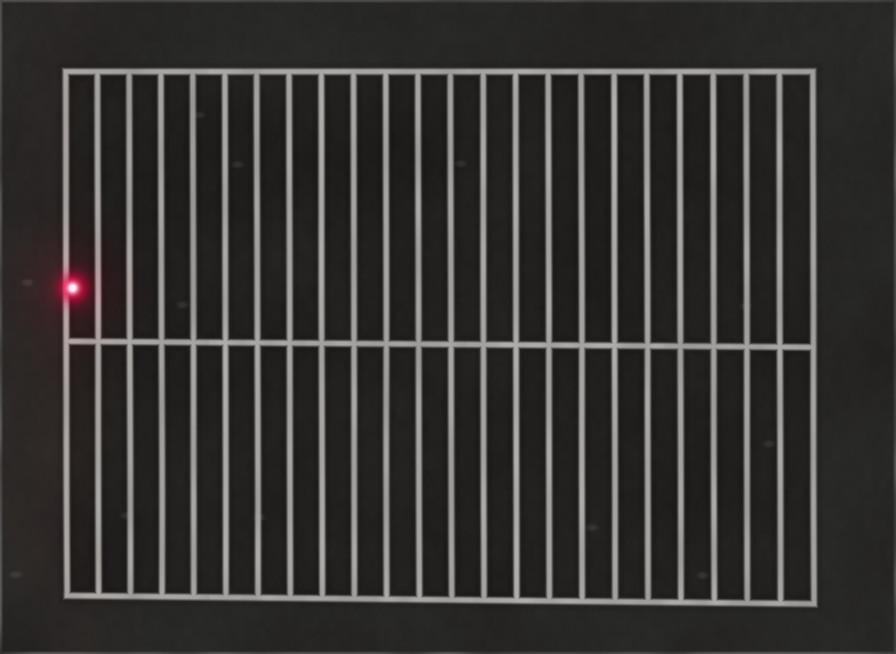
A WebGL 1 fragment shader for this pattern:

```glsl
precision highp float;
// A pale wire rack of 24 bars and three rails on a dark worn panel, with a red light spot.
uniform vec2 u_resolution;

// Lengths are fractions of the canvas width.
const float CELLS = 23.0;
const float RACK_LEFT = 0.0742;
const float RACK_WIDTH = 0.8335;
const float STRETCH = 0.027;      // cells widen slightly to the right
const float WIRE_CORE = 0.0011;
const float WIRE_EDGE = 0.0054;

float hash(vec2 p) {
  vec3 q = fract(vec3(p.xyx) * 0.1031);
  q += dot(q, q.yzx + 33.33);
  return fract((q.x + q.y) * q.z);
}

float noise(vec2 p) {
  vec2 i = floor(p);
  vec2 f = fract(p);
  f = f * f * (3.0 - 2.0 * f);
  float low = mix(hash(i), hash(i + vec2(1.0, 0.0)), f.x);
  float high = mix(hash(i + vec2(0.0, 1.0)), hash(i + vec2(1.0)), f.x);
  return mix(low, high, f.y);
}

float fbm(vec2 p) {
  float sum = 0.0;
  float amp = 0.5;
  for (int i = 0; i < 4; i++) {
    sum += amp * noise(p);
    p = p * 2.03 + 17.0;
    amp *= 0.5;
  }
  return sum;
}

// Nearest bar number, from the position u across the rack.
float barIndex(float u) {
  float s = u + STRETCH * u * (1.0 - u);
  return clamp(floor(s * CELLS + 0.5), 0.0, CELLS);
}

float barPosition(float index) {
  float s = index / CELLS;
  return s * (1.0 - STRETCH) + STRETCH * s * s;
}

float wireMask(float d, float pixel) {
  return 1.0 - smoothstep(WIRE_CORE, max(WIRE_EDGE, WIRE_CORE + pixel), d);
}

// Sparse faint dust, at most one speck per grid cell.
float dust(vec2 p, float scale) {
  vec2 cell = floor(p * scale);
  vec2 center = 0.2 + 0.6 * vec2(hash(cell + 3.1), hash(cell + 8.7));
  float d = length((fract(p * scale) - center) * vec2(0.6, 1.0));
  return step(0.94, hash(cell)) * (1.0 - smoothstep(0.02, 0.09, d));
}

vec3 panelColor(vec2 p, float inside) {
  float wear = fbm(p * 9.0) - 0.47;
  float grain = fbm(p * vec2(130.0, 90.0)) - 0.47;
  vec3 base = mix(vec3(0.150, 0.148, 0.142), vec3(0.128, 0.123, 0.116), inside);
  base += vec3(0.9, 1.05, 0.9) * wear * 0.045 + grain * 0.02;
  return base + 0.07 * dust(p, 16.0);
}

// Thin worn highlight along the border of the panel.
float rim(vec2 p, vec2 size) {
  vec2 gap = min(p, size - p);
  float line = 1.0 - smoothstep(0.0006, 0.004, min(gap.x, gap.y));
  return line * (0.35 + 0.65 * noise(p * 24.0));
}

vec3 addLight(vec3 color, vec2 q) {
  float d = length(q);
  float haze = exp(-d * d / 0.0025);
  float glow = exp(-d * d / 0.00023);
  float core = exp(-d * d / 0.00004);
  color += vec3(0.10, -0.01, 0.015) * haze;
  color = mix(color, vec3(0.90, 0.01, 0.25), min(glow * 1.1, 1.0));
  return mix(color, vec3(1.0, 0.93, 0.97), min(core * 1.25, 1.0));
}

void main() {
  float pixel = 1.0 / u_resolution.x;
  vec2 p = gl_FragCoord.xy * pixel;
  vec2 size = u_resolution * pixel;

  // Rack coordinates: the frame leans a little and its lower rails slope.
  float x = p.x - RACK_LEFT - 0.0022 * (0.35 - p.y);
  float u = x / RACK_WIDTH;
  float topY = 0.6500;
  float middleY = mix(0.3490, 0.3424, u);
  float bottomY = mix(0.0652, 0.0560, u);

  // Distance to the nearest bar and rail.
  float index = barIndex(u);
  float bend = 0.0007 * (noise(vec2(index * 7.3, p.y * 5.0)) - 0.5);
  float barD = abs(x - barPosition(index) * RACK_WIDTH + bend);
  barD = max(barD, max(p.y - topY, bottomY - p.y));
  float railD = min(abs(p.y - topY), min(abs(p.y - middleY), abs(p.y - bottomY)));
  railD = max(railD, max(-x, x - RACK_WIDTH));
  float wireD = min(barD, railD);

  // Panel with a soft shadow around the wires.
  float inside = step(0.0, x) * step(x, RACK_WIDTH) * step(bottomY, p.y) * step(p.y, topY);
  vec3 color = panelColor(p, inside);
  color -= 0.014 * exp(-pow((wireD - 0.0075) / 0.0025, 2.0));
  color += 0.20 * rim(p, size);

  // Wires with uneven brightness.
  float tone = 0.645 + 0.04 * (hash(vec2(index, 5.0)) - 0.5);
  tone += 0.07 * (noise(p * vec2(60.0, 18.0)) - 0.5);
  color = mix(color, vec3(tone + 0.006, tone, tone - 0.008), wireMask(wireD, pixel));

  // Red spot and its faint spill down the left side.
  color.r += 0.025 * exp(-pow((p.x - 0.06) / 0.06, 2.0)) * noise(p * 7.0);
  color = addLight(color, p - vec2(0.0810, 0.4085));
  gl_FragColor = vec4(clamp(color, 0.0, 1.0), 1.0);
}
```
